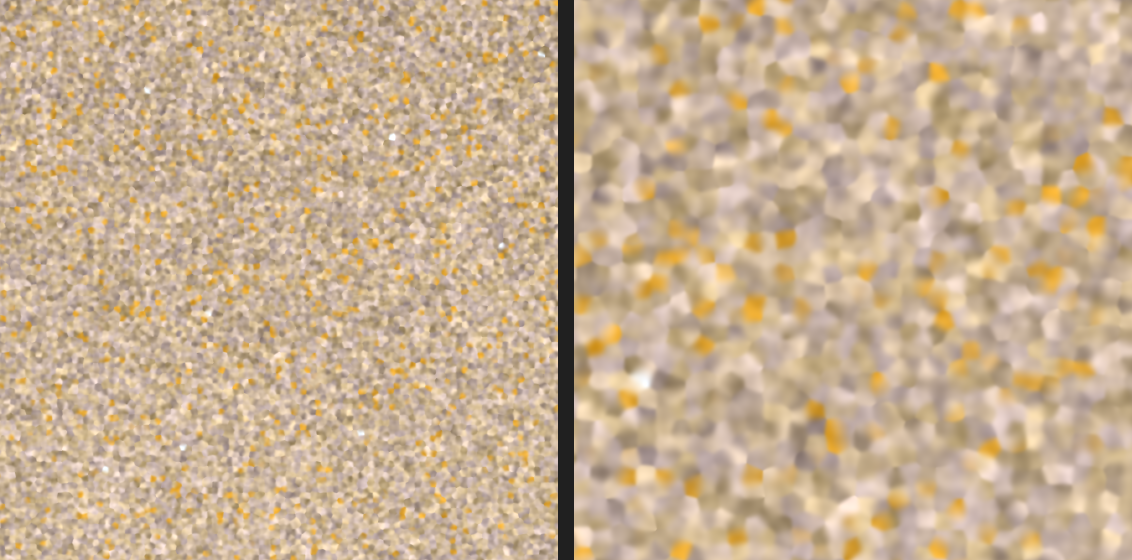
Left: the whole. Right: its middle third, enlarged.
Reproduce this texture procedurally as a Shadertoy shader.

```glsl
// Fine sandy grain: soft beige and grey specks with scattered ochre grains.
#define GRAINS 108.0        // grains across the canvas height
#define REACH 1.3           // squared radius at which a grain fades out
#define SHARPNESS 4.0       // higher gives crisper grains
#define JITTER 0.7          // irregularity of grain positions
#define OCHRE_SHARE 0.055   // mean share of ochre grains
#define SPARKLE_SHARE 0.0005
#define TINT 0.17           // spread from pinkish grey to warm cream
#define FINE_SHADE 0.17     // strength of the fine mottling
#define PATCH_SHADE 0.035   // strength of the broad cloudy patches

const vec3 DARK_SAND  = vec3(0.565, 0.492, 0.410);
const vec3 LIGHT_SAND = vec3(1.010, 0.910, 0.805);
const vec3 OCHRE      = vec3(0.88, 0.64, 0.18);
const vec3 SPARKLE    = vec3(1.00, 1.04, 1.08);

// Integer hash: three random values in 0..1 for a lattice cell
vec3 hash3(vec2 cell) {
    uvec3 v = uvec3(ivec3(ivec2(cell), 17)) * 1664525u + 1013904223u;
    v.x += v.y * v.z; v.y += v.z * v.x; v.z += v.x * v.y;
    v ^= v >> 16u;
    v.x += v.y * v.z; v.y += v.z * v.x; v.z += v.x * v.y;
    return vec3(v >> 8u) / 16777216.0;
}

float cornerSlope(vec2 cell, vec2 offset) {
    float angle = 6.28318 * hash3(cell).x;
    return dot(vec2(cos(angle), sin(angle)), offset);
}

float gradientNoise(vec2 p) {
    vec2 i = floor(p), f = p - i;
    vec2 u = f * f * f * (f * (f * 6.0 - 15.0) + 10.0);
    vec2 e = vec2(1.0, 0.0);
    float low  = mix(cornerSlope(i, f), cornerSlope(i + e, f - e), u.x);
    float high = mix(cornerSlope(i + e.yx, f - e.yx),
                     cornerSlope(i + e.xx, f - e.xx), u.x);
    return mix(low, high, u.y);
}

// Colour of one grain; clustering shifts the local amount of ochre
vec3 grainColor(vec2 cell, float clustering) {
    vec3 tone = hash3(cell + 311.0);
    vec3 kind = hash3(cell + 733.0);
    vec3 color = mix(DARK_SAND, LIGHT_SAND, 0.5 * (tone.x + tone.y));
    color += TINT * (tone.z - 0.5) * vec3(0.10, 0.0, -1.0);
    float share = OCHRE_SHARE * clamp(1.0 + 2.2 * clustering, 0.2, 2.5);
    float stain = 1.0 - smoothstep(0.3 * share, 1.7 * share, kind.x);
    color = mix(color, OCHRE * mix(0.92, 1.1, kind.y), stain);
    return mix(color, SPARKLE, step(kind.z, SPARKLE_SHARE));
}

// Blend the neighbouring grains by distance into soft round specks
vec3 grainLayer(vec2 p, float clustering) {
    vec2 base = floor(p);
    vec3 sum = vec3(0.0);
    float total = 0.0;
    for (int y = -1; y <= 1; y++)
    for (int x = -1; x <= 1; x++) {
        vec2 cell = base + vec2(x, y);
        vec2 center = cell + 0.5 + JITTER * (hash3(cell).xy - 0.5);
        vec2 d = p - center;
        float weight = pow(max(1.0 - dot(d, d) / REACH, 0.0001), SHARPNESS);
        sum += weight * grainColor(cell, clustering);
        total += weight;
    }
    return sum / total;
}

void mainImage(out vec4 fragColor, in vec2 fragCoord) {
    vec2 uv = fragCoord / iResolution.y;

    // Broad patches and fine mottling
    float patches = gradientNoise(uv * 8.0 + 40.0)
                  + 0.7 * gradientNoise(uv * 21.0 + 90.0);
    float clustering = gradientNoise(uv * 15.0 + 150.0);
    float mottling = 0.7 * gradientNoise(uv * GRAINS * 0.9 + 200.0)
                   + 0.4 * gradientNoise(uv * GRAINS * 0.5 + 500.0);

    // Slightly deeper tone and stronger contrast towards the top
    vec3 color = grainLayer(uv * GRAINS, clustering);
    float depth = mix(0.85, 1.12, uv.y);
    color += FINE_SHADE * depth * mottling * vec3(1.0, 0.98, 0.93);
    color += PATCH_SHADE * patches * vec3(1.0, 0.95, 0.75);
    color += 0.03 * (0.5 - uv.y);

    fragColor = vec4(clamp(color, 0.0, 1.0), 1.0);
}
```
